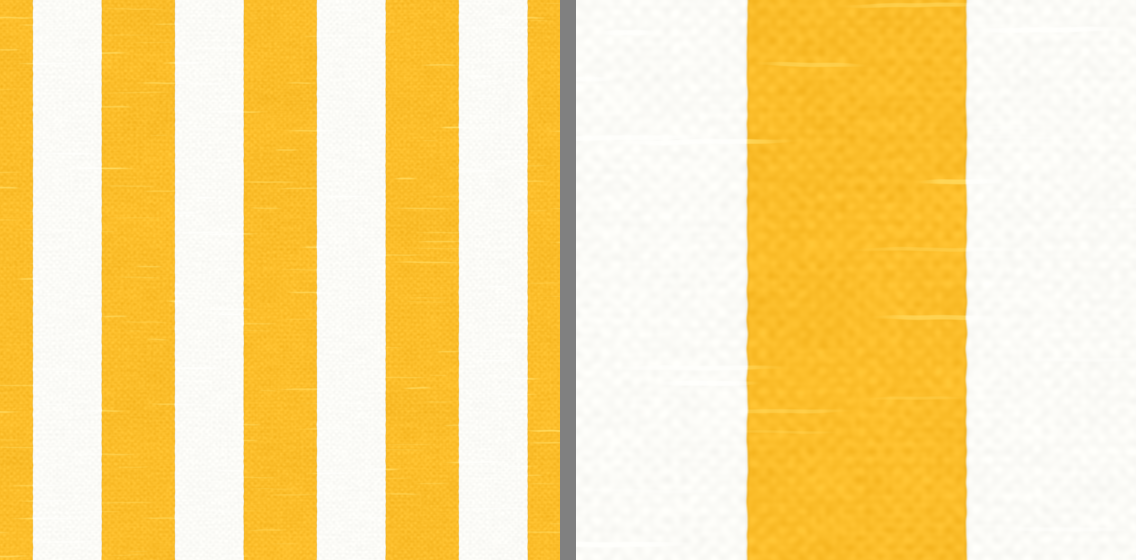
Left: the whole. Right: its middle third, enlarged.
This pattern is drawn by a Shadertoy shader. Its source:

```glsl
#define STRIPE_PERIOD 0.2535
#define STRIPE_WIDTH 0.1304
#define STRIPE_CENTER 0.5005
#define YELLOW vec3(0.985, 0.742, 0.165)
#define WHITE vec3(0.985, 0.984, 0.968)
#define SLUB_YELLOW vec3(1.0, 0.86, 0.38)
#define THREADS 172.0
#define WEAVE_DEPTH 0.026
#define SLUB_LAYERS 3
#define SLUB_CELL vec2(0.23, 0.032)
#define SLUB_CHANCE 0.42
#define EDGE_WOBBLE 0.0009

vec2 hash2(vec2 p) {
    vec3 q = fract(vec3(p.xyx) * vec3(0.1031, 0.1030, 0.0973));
    q += dot(q, q.yzx + 33.33);
    return fract((q.xx + q.yz) * q.zy);
}

float gradientDot(vec2 cell, vec2 offset) {
    float angle = 6.2832 * hash2(cell).x;
    return dot(vec2(cos(angle), sin(angle)), offset);
}

float gradientNoise(vec2 p) {
    vec2 i = floor(p), f = fract(p);
    vec2 u = f * f * f * (f * (f * 6.0 - 15.0) + 10.0);
    vec2 e = vec2(0.0, 1.0);
    float low = mix(gradientDot(i, f), gradientDot(i + e.yx, f - e.yx), u.x);
    float high = mix(gradientDot(i + e, f - e), gradientDot(i + e.yy, f - e.yy), u.x);
    return mix(low, high, u.y);
}

// Signed distance to the nearest stripe edge, negative inside
float stripeDistance(vec2 p) {
    float x = p.x + EDGE_WOBBLE * gradientNoise(vec2(p.x * 4.0, p.y * 110.0));
    float local = mod(x - STRIPE_CENTER + 0.5 * STRIPE_PERIOD, STRIPE_PERIOD);
    return abs(local - 0.5 * STRIPE_PERIOD) - 0.5 * STRIPE_WIDTH;
}

// One tapered thick thread at most per cell, rows shifted at random
float slubLayer(vec2 p, float seed, float pixel) {
    vec2 grid = p / SLUB_CELL + seed * vec2(0.37, 0.41);
    grid.x += hash2(vec2(floor(grid.y), seed + 71.0)).x;
    vec2 cell = floor(grid) + 57.0 * seed + 13.0;
    vec2 place = hash2(cell), shape = hash2(cell + 137.0);
    vec2 offset = (fract(grid) - mix(vec2(0.35, 0.25), vec2(0.65, 0.75), place)) * SLUB_CELL;

    float halfLength = mix(0.018, 0.076, shape.x);
    float along = offset.x / halfLength;
    float taper = 1.0 - smoothstep(0.35, 1.0, abs(along));
    float tilt = (place.x - 0.5) * 0.035;
    float halfWidth = mix(0.0007, 0.0015, shape.y) * (0.5 + 0.5 * taper);
    float bend = 0.0010 * gradientNoise(vec2(p.x * 35.0, cell.y));
    float d = abs(offset.y - tilt * offset.x - bend) - halfWidth;

    float present = step(hash2(cell + 311.0).x, SLUB_CHANCE);
    float strength = mix(0.3, 0.95, shape.y * shape.y);
    return present * strength * taper * (1.0 - smoothstep(-pixel, pixel, d));
}

// Plain weave: alternating over and under threads with uneven thickness
float weave(vec2 p, float pixel) {
    vec2 warp = vec2(gradientNoise(p * vec2(30.0, 9.0)), gradientNoise(p * vec2(9.0, 30.0)));
    vec2 phase = 3.14159 * (p * THREADS + 0.35 * warp);
    float checker = sin(phase.x) * sin(phase.y);
    float visible = 1.0 - smoothstep(0.6, 1.0, pixel * THREADS);
    float fibres = gradientNoise(p * vec2(24.0, 230.0)) + 0.6 * gradientNoise(p * vec2(210.0, 20.0));
    float grain = gradientNoise(p * 190.0);
    return visible * 0.55 * checker + 0.8 * fibres + 0.8 * grain;
}

void mainImage(out vec4 fragColor, in vec2 fragCoord) {
    float pixel = 1.0 / iResolution.y;
    vec2 p = fragCoord * pixel;

    // Printed stripes
    float d = stripeDistance(p);
    float soft = max(0.8 * pixel, 0.0009);
    float ink = 1.0 - smoothstep(-soft, soft, d);
    vec3 color = mix(WHITE, YELLOW, ink);

    // Cloth texture and soft uneven dye
    float cloth = weave(p, pixel);
    float dye = gradientNoise(p * vec2(5.0, 14.0));
    color += cloth * WEAVE_DEPTH * mix(vec3(0.7), vec3(0.8, 1.2, 1.5), ink);
    color += dye * 0.012 * ink;

    // Faint shadow where the ink ends
    color -= 0.035 * (1.0 - smoothstep(0.0, 0.0022, abs(d)));

    // Pale slubs in the weft
    float slub = 0.0;
    for (int i = 0; i < SLUB_LAYERS; i++) {
        slub = max(slub, slubLayer(p, float(i), pixel));
    }
    color = mix(color, mix(vec3(1.0, 1.0, 0.99), SLUB_YELLOW, ink), slub);

    fragColor = vec4(clamp(color, 0.0, 1.0), 1.0);
}
```
